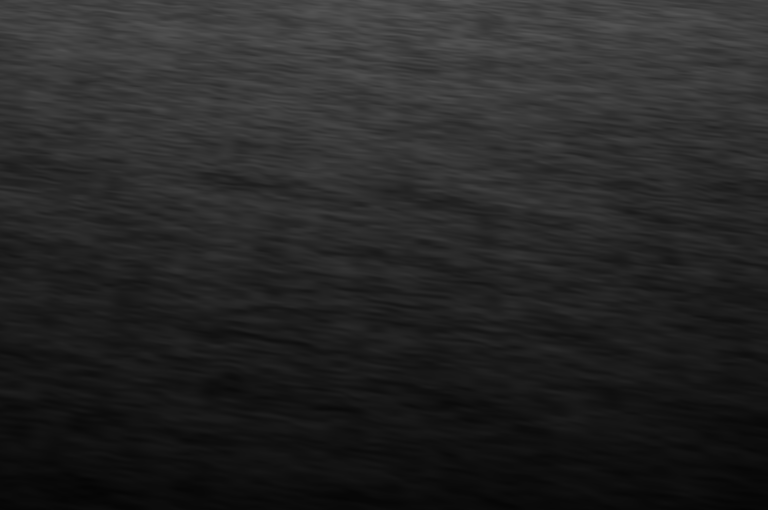
This texture is drawn by a Shadertoy shader. Its source:

```glsl
// Dark rippled sea seen at a slant, fading from grey at the top to near black below

float hash(vec2 p) {
    return fract(sin(dot(p, vec2(127.1, 311.7))) * 43758.5453);
}

float noise(vec2 p) {
    vec2 cell = floor(p);
    vec2 f = fract(p);
    f = f * f * (3.0 - 2.0 * f);
    float low = mix(hash(cell), hash(cell + vec2(1.0, 0.0)), f.x);
    float high = mix(hash(cell + vec2(0.0, 1.0)), hash(cell + vec2(1.0, 1.0)), f.x);
    return mix(low, high, f.y);
}

// Long swells down to fine ripples, each layer leaning a little differently
float ripples(vec2 water) {
    float sum = 0.0;
    vec2 scale = vec2(7.0, 100.0);
    for (int i = 0; i < 6; i++) {
        float layer = float(i);
        float lean = 0.06 + 0.025 * sin(layer * 2.4);
        vec2 p = vec2(water.x, water.y + lean * water.x) * scale;
        p.y += 0.9 * noise(p * vec2(0.8, 0.25) + 31.0 + layer * 7.0);
        float wave = noise(p + layer * 17.3) - 0.5;
        sum += wave * mix(0.12, 0.36, layer / 5.0);
        scale *= 1.62;
    }
    return sum;
}

void mainImage(out vec4 fragColor, in vec2 fragCoord) {
    vec2 uv = fragCoord / iResolution.xy;
    float aspect = iResolution.x / iResolution.y;

    // Perspective: ripples shrink towards a horizon above the canvas
    float nearness = 3.0 - uv.y;
    vec2 water = vec2((uv.x - 0.5) * aspect, 1.0) / nearness;

    // Vertical falloff of light, with darker sides
    float light = 0.035 + 0.2 * uv.y + 0.045 * uv.y * uv.y;
    float side = 2.0 * uv.x - 1.0;
    light *= 1.05 - 0.16 * side * side;

    float contrast = mix(1.35, 0.55, uv.y);
    float grey = light * (1.0 + contrast * ripples(water));
    fragColor = vec4(vec3(clamp(grey, 0.0, 1.0)), 1.0);
}
```
